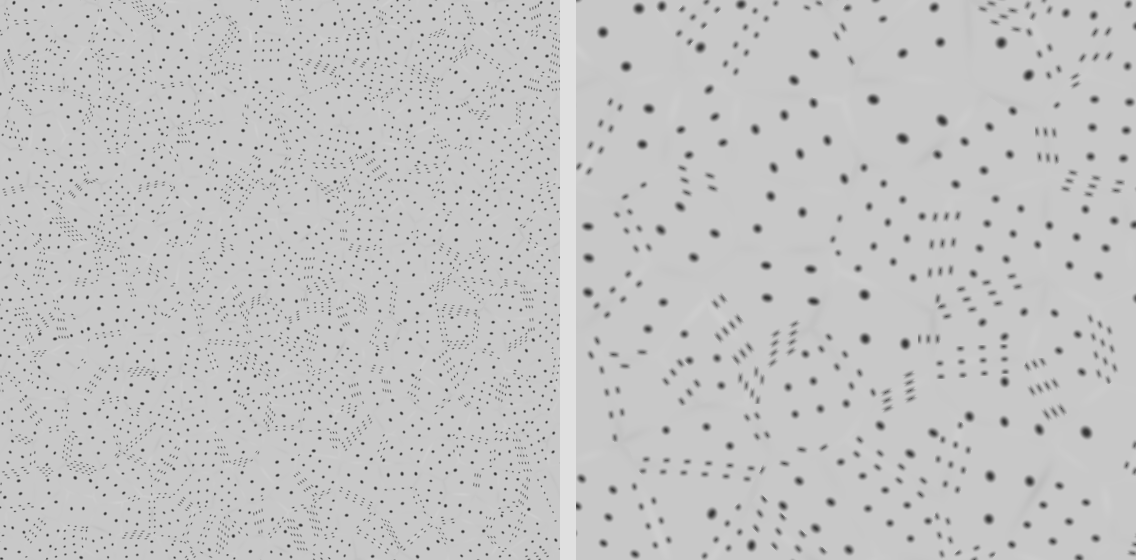
Left, the full canvas; right, a detail of the centre.
This pattern is drawn by a WebGL 1 fragment shader. Its source:

```glsl
precision highp float;
// Small dark dots on grey, set in tilted lattice patches with rows of fine dashes along the seams.

#define PATCHES 18.0         // patches across the canvas
#define DOT_RADIUS 0.099     // relative to the lattice spacing
#define DOT_SPACING vec2(0.27, 0.50)
#define DASH_SPACING vec2(0.25, 0.13)
#define SEAM_HALF_WIDTH 0.17
#define SEAM_SHARE 0.45      // share of seams that carry dashes
#define SOFTNESS 0.037
#define WARP 0.10
#define CREASE 0.06
#define PAPER vec3(0.783)
#define INK vec3(0.21)

uniform vec2 u_resolution;

struct Lattice {
  vec2 origin, axis, spacing;
  float shear, seed, seam;
};

vec2 hash2(vec2 p) {
  vec3 q = fract(p.xyx * vec3(0.1031, 0.1030, 0.0973));
  q += dot(q, q.yzx + 33.33);
  return fract((q.xx + q.yz) * q.zy);
}

float gradientDot(vec2 cell, vec2 offset) {
  return dot(hash2(cell + 71.0) * 2.0 - 1.0, offset);
}

float gradientNoise(vec2 p) {
  vec2 i = floor(p), f = fract(p);
  vec2 w = f * f * f * (f * (f * 6.0 - 15.0) + 10.0);
  vec2 e = vec2(1.0, 0.0);
  return mix(mix(gradientDot(i, f), gradientDot(i + e, f - e), w.x),
             mix(gradientDot(i + e.yx, f - e.yx), gradientDot(i + 1.0, f - 1.0), w.x), w.y);
}

// Lattice that owns a point: a Voronoi cell, or the seam between two cells.
Lattice latticeAt(vec2 p) {
  float d1 = 1e3, d2 = 1e3;
  vec2 cell1 = vec2(0.0), cell2 = vec2(0.0), site1 = vec2(0.0), site2 = vec2(0.0);
  for (int y = -1; y <= 1; y++) {
    for (int x = -1; x <= 1; x++) {
      vec2 cell = floor(p) + vec2(float(x), float(y));
      vec2 site = cell + 0.05 + 0.9 * hash2(cell);
      float d = dot(site - p, site - p);
      if (d < d1) {
        d2 = d1; cell2 = cell1; site2 = site1;
        d1 = d; cell1 = cell; site1 = site;
      } else if (d < d2) {
        d2 = d; cell2 = cell; site2 = site;
      }
    }
  }
  Lattice l;
  vec2 across = site2 - site1;
  l.seam = (d2 - d1) / (2.0 * length(across));
  vec2 pairRandom = hash2(cell1 + cell2 + 157.0);
  if (l.seam < SEAM_HALF_WIDTH && pairRandom.x < SEAM_SHARE) {
    across = normalize(across) * (across.x < 0.0 ? -1.0 : 1.0);
    vec2 r = hash2(cell1 + cell2 + 311.0);
    l.axis = vec2(-across.y, across.x);
    l.spacing = DASH_SPACING * mix(vec2(0.75, 0.6), vec2(1.25, 1.3), r);
    l.origin = 0.5 * (site1 + site2) + across * l.spacing.y * 0.5 * step(0.4, pairRandom.y);
    l.shear = (r.x + r.y - 1.0) * 1.2;
    l.seed = pairRandom.y + 2.0;
  } else {
    vec2 r = hash2(cell1 + 23.0), s = hash2(cell1 + 41.0);
    float angle = 6.2832 * r.x, aspect = mix(0.86, 1.16, s.x);
    l.axis = vec2(cos(angle), sin(angle));
    l.spacing = mix(DOT_SPACING.x, DOT_SPACING.y, r.y) * vec2(aspect, 1.0 / aspect);
    l.origin = site1;
    l.shear = (s.y - 0.5) * 0.3;
    l.seed = s.y;
  }
  return l;
}

vec2 toLattice(Lattice l, vec2 p) {
  vec2 v = p - l.origin;
  vec2 q = vec2(dot(v, l.axis), dot(v, vec2(-l.axis.y, l.axis.x)));
  return vec2(q.x + l.shear * q.y, q.y) / l.spacing;
}

vec2 fromLattice(Lattice l, vec2 u) {
  vec2 q = u * l.spacing;
  q.x -= l.shear * q.y;
  return l.origin + l.axis * q.x + vec2(-l.axis.y, l.axis.x) * q.y;
}

// 1 when the point lies in the same lattice, so that no dot is cut by a seam.
float sameLattice(Lattice l, vec2 u) {
  return 1.0 - step(1e-4, abs(latticeAt(fromLattice(l, u)).seed - l.seed));
}

void main() {
  vec2 p = gl_FragCoord.xy / u_resolution.y * PATCHES;
  p += WARP * vec2(gradientNoise(p * 0.8), gradientNoise(p * 0.8 + 37.0));
  Lattice l = latticeAt(p);

  // Nearest dot, kept only if it fits whole.
  vec2 u = toLattice(l, p), centre = floor(u + 0.5), e = vec2(DOT_RADIUS * 1.5, 0.0);
  float whole = sameLattice(l, centre + e) * sameLattice(l, centre - e)
              * sameLattice(l, centre + e.yx) * sameLattice(l, centre - e.yx);

  // Distance to the sheared ellipse, in patch units.
  vec2 offset = u - centre;
  float reach = max(length(offset), 1e-4);
  vec2 slope = (offset + vec2(1e-5)) / reach / l.spacing;
  slope.y += l.shear * slope.x;
  float dist = (reach - DOT_RADIUS) / max(length(slope), 1e-3);
  float soft = max(SOFTNESS, 0.8 * PATCHES / u_resolution.y);
  float ink = whole * (1.0 - smoothstep(-soft, soft, dist));

  // Faint creases along the seams.
  float crease = CREASE * gradientNoise(p * 1.7 + 9.0) * exp(-pow(l.seam / 0.05, 2.0));
  gl_FragColor = vec4(mix(PAPER + crease, INK, ink), 1.0);
}
```
